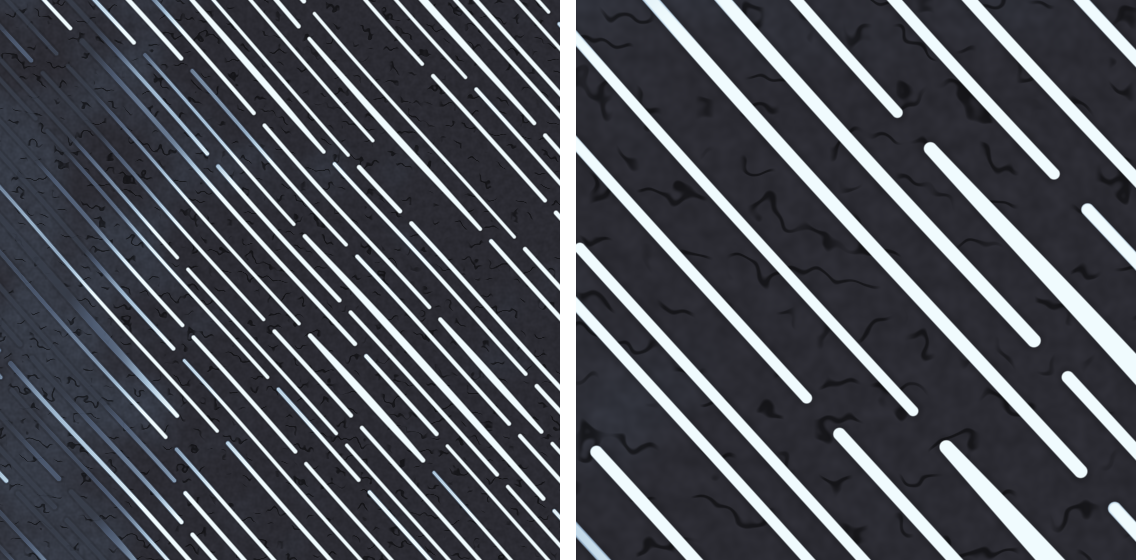
Left: the whole. Right: its middle third, enlarged.
A WebGL 1 fragment shader for this pattern:

```glsl
precision highp float;
// Diagonal streaks of light over dark, cracked slate.
// Parallel lanes are cut into round-ended strokes of random length; a tonal
// field shifts them from dim blue to white, and gradient noise wears the ground.

uniform vec2 u_resolution;

#define ANGLE 0.84          // downward slope of the strokes, radians
#define LANE 0.039          // distance between lanes
#define RUN 0.46            // mean stroke length
#define GAP 0.011           // half the gap between strokes
#define HALF_WIDTH 0.0036   // half the usual stroke width
#define BEND 0.007          // gentle bending of the lanes
#define CRACK_ROWS 34.0     // rows of cracks down the canvas
#define SLATE vec3(0.168, 0.168, 0.196)
#define BLUE_SLATE vec3(0.215, 0.235, 0.28)
#define DIM_BLUE vec3(0.33, 0.39, 0.49)
#define PALE_BLUE vec3(0.67, 0.78, 0.87)
#define WHITE vec3(0.94, 0.985, 0.995)

float hash(vec2 p) {
  vec3 q = fract(p.xyx * vec3(0.1031, 0.1030, 0.0973));
  q += dot(q, q.yzx + 33.33);
  return fract((q.x + q.y) * q.z);
}

float cornerSlope(vec2 cell, vec2 offset) {
  float a = 6.2832 * hash(cell + 17.0);
  return dot(vec2(cos(a), sin(a)), offset);
}

float gradientNoise(vec2 p) {
  vec2 i = floor(p), f = fract(p);
  vec2 w = f * f * f * (f * (f * 6.0 - 15.0) + 10.0);
  float low = mix(cornerSlope(i, f), cornerSlope(i + vec2(1, 0), f - vec2(1, 0)), w.x);
  float high = mix(cornerSlope(i + vec2(0, 1), f - vec2(0, 1)),
                   cornerSlope(i + vec2(1, 1), f - vec2(1, 1)), w.x);
  return mix(low, high, w.y);
}

// Slate with bluish patches, grain and short stepped cracks
vec3 ground(vec2 p, float light) {
  float patchy = gradientNoise(p * 5.0) + 0.5 * gradientNoise(p * 13.0);
  float blue = smoothstep(0.1, 0.75, 0.55 - 0.6 * light + 0.7 * patchy);
  vec3 color = mix(SLATE, BLUE_SLATE, blue);
  color *= 1.0 + 0.13 * gradientNoise(p * 75.0) + 0.09 * gradientNoise(p * 170.0);

  float row = (p.y + 0.15 * p.x) * CRACK_ROWS;
  row += 0.75 * gradientNoise(p * 28.0) + 0.5 * gradientNoise(p * 75.0);
  float fromCrack = abs(fract(row) - 0.5);
  float broken = gradientNoise(vec2(p.x * 42.0, floor(row) * 3.7 + 0.4));
  float crack = (1.0 - smoothstep(0.02, 0.11, fromCrack)) * smoothstep(-0.02, 0.2, broken);
  return color * (1.0 - 0.5 * crack);
}

// Boundary between two strokes of a lane, in units of RUN
float boundary(float index, float lane) {
  return index + 0.8 * hash(vec2(index + 40.0, lane + 9.0));
}

// Dim blue through pale blue to white
vec3 strokeTone(float t) {
  vec3 color = mix(BLUE_SLATE, DIM_BLUE, smoothstep(0.0, 0.2, t));
  color = mix(color, PALE_BLUE, smoothstep(0.15, 0.5, t));
  return mix(color, WHITE, smoothstep(0.4, 0.65, t));
}

void main() {
  float scale = min(u_resolution.x, u_resolution.y);
  vec2 p = gl_FragCoord.xy / scale;
  float pixel = 1.0 / scale;

  // Coordinates along and across the strokes
  vec2 dir = vec2(cos(ANGLE), -sin(ANGLE));
  float along = dot(p, dir);
  float across = dot(p, vec2(-dir.y, dir.x));
  float light = smoothstep(0.02, 0.58, 0.7 * across + 0.6 * along);
  across += BEND * gradientNoise(p * 2.3 + 5.0);

  // Nearest lane, shifted a little off its regular place
  float lane = floor(across / LANE);
  float shift = 0.4 * (hash(vec2(lane + 3.0, 71.0)) - 0.5);
  float side = across - (lane + 0.5 + shift) * LANE;

  // Stroke of this lane that holds the point
  float place = along / RUN + 7.0 * hash(vec2(lane + 5.0, 23.0));
  float index = floor(place);
  if (place < boundary(index, lane)) index -= 1.0;
  float start = boundary(index, lane);
  float end = boundary(index + 1.0, lane);
  float travel = clamp((place - start) / (end - start), 0.0, 1.0);

  // Individual tone, width and swelling
  vec2 id = vec2(index + 60.0, lane + 130.0);
  float wide = step(0.87, hash(id + 11.0));
  float tone = light + 0.75 * (hash(id) - 0.45) + 0.4 * (travel - 0.4);
  tone = clamp(tone + 0.3 * gradientNoise(p * 6.0), 0.04, 1.0);
  float radius = HALF_WIDTH * (0.85 + 0.3 * hash(id + 29.0));
  radius *= 1.0 + wide * 0.9 * sin(3.1416 * travel) + 0.3 * (1.0 - smoothstep(0.1, 0.5, tone));

  // Round-ended stroke
  float beyond = max((start - place) * RUN, (place - end) * RUN) + GAP + radius;
  float dist = length(vec2(max(beyond, 0.0), side)) - radius;
  float present = step(0.07, hash(id + 47.0));
  float cover = present * (1.0 - smoothstep(-pixel, pixel, dist));

  // Narrow shade beside each stroke, then the stroke with bluer edges
  vec3 color = ground(p, light);
  color *= 1.0 - 0.14 * present * (1.0 - smoothstep(0.0, 0.005, dist));
  float edge = smoothstep(-0.0016, 0.0, dist);
  vec3 ink = strokeTone(tone - 0.14 * edge);
  color = mix(color, ink, cover * mix(0.8, 1.0, smoothstep(0.1, 0.5, tone)));

  gl_FragColor = vec4(color, 1.0);
}
```
